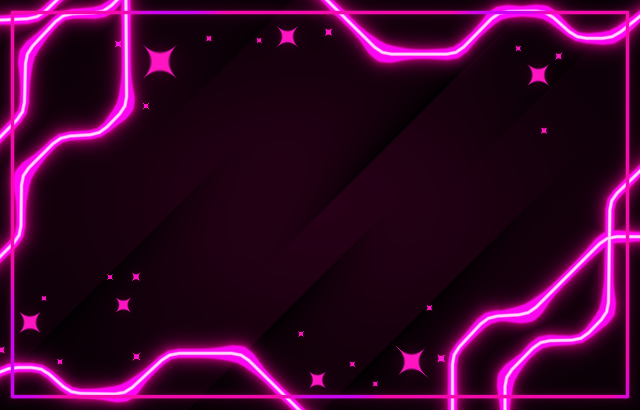
Reproduce this background procedurally as a Shadertoy shader.

```glsl
const vec2 CANVAS = vec2(7.68, 4.92);
const vec3 MAGENTA = vec3(0.98, 0.02, 0.94);
const vec3 PINK = vec3(0.96, 0.04, 0.68);

vec2 hash2(vec2 p) {
    vec3 q = fract(p.xyx * vec3(0.1031, 0.1030, 0.0973));
    q += dot(q, q.yzx + 33.33);
    return fract((q.xx + q.yz) * q.zy);
}

float segment(vec2 p, vec2 a, vec2 b) {
    vec2 ap = p - a, ab = b - a;
    return length(ap - ab * clamp(dot(ap, ab) / dot(ab, ab), 0.0, 1.0));
}

// Rounded path; z swells the tube at a corner. Returns core and tube distance.
vec2 neonPath(vec2 p, vec3 v[9]) {
    float d = 1e3, swell = 0.0;
    vec2 start = v[0].xy;
    for (int i = 1; i < 8; i++) {
        vec2 corner = v[i].xy;
        vec2 enter = corner - 0.12 * normalize(corner - v[i - 1].xy);
        vec2 leave = corner + 0.12 * normalize(v[i + 1].xy - corner);
        vec2 middle = 0.25 * (enter + leave) + 0.5 * corner;
        d = min(d, segment(p, start, enter));
        d = min(d, min(segment(p, enter, middle), segment(p, middle, leave)));
        vec2 away = p - corner;
        swell = max(swell, v[i].z * exp(-dot(away, away) / 0.06));
        start = leave;
    }
    d = min(d, segment(p, start, v[8].xy));
    return vec2(d, d - swell);
}

// Shadow beside a diagonal edge, on the side given by the sign.
float edgeShadow(float across, float side, float strength, float px) {
    float d = across * side;
    return strength * smoothstep(-px, px, d) * exp(-max(d, 0.0) / 0.42);
}

vec3 panels(vec2 p, float px) {
    float s = p.x + CANVAS.y - p.y, t = p.x + p.y;
    vec2 q = (p - CANVAS * 0.5) / CANVAS;
    vec3 col = mix(vec3(0.022, 0.0, 0.014), vec3(0.145, 0.0, 0.085), exp(-dot(q, q) * 5.5));
    float light = 1.0;
    light *= 1.0 - edgeShadow(s - 3.50, -1.0, 0.7 * smoothstep(4.5, 8.0, t), px);
    light *= 1.0 - edgeShadow(s - 4.60, 1.0, 0.8 - 0.8 * smoothstep(2.5, 6.8, t), px);
    light *= 1.0 - edgeShadow(s - 6.40, -1.0, 0.95 * smoothstep(4.4, 8.2, t), px);
    light *= 1.0 - edgeShadow(s - 7.17, 1.0, 0.9 - 0.9 * smoothstep(4.5, 7.6, t), px);
    light *= 1.0 - edgeShadow(s - 7.65, -1.0, 0.8 * smoothstep(8.0, 11.5, t), px);
    light *= 1.0 - edgeShadow(s - 8.80, 1.0, 0.9 - 0.9 * smoothstep(6.5, 10.8, t), px);
    return col * light;
}

// Four-pointed star with diagonal rays: x is the shape, y its halo.
vec2 sparkle(vec2 p, float size, float px) {
    vec2 r = abs(vec2(p.x + p.y, p.x - p.y)) * 0.7071;
    float ray = sqrt(r.x) + sqrt(r.y);
    float shape = 1.0 - smoothstep(size * 0.65, size + px, ray * ray);
    return vec2(shape, exp(-length(p) / size * 4.0));
}

vec3 addSparkles(vec3 col, vec2 p, float px) {
    vec3 anchors[7] = vec3[7](
        vec3(1.92, 4.18, 0.36), vec3(3.45, 4.48, 0.22), vec3(6.46, 4.02, 0.24),
        vec3(0.36, 1.05, 0.24), vec3(1.48, 1.26, 0.17), vec3(4.94, 0.58, 0.29),
        vec3(3.81, 0.36, 0.19));
    vec2 sum = vec2(0.0);
    for (int i = 0; i < 7; i++) {
        sum += sparkle(p - anchors[i].xy, anchors[i].z, px);
        // Small companions scattered around each large star
        for (int j = 0; j < 3; j++) {
            vec2 h = hash2(vec2(i, j) + 3.0);
            float angle = 2.1 * float(j) + 1.5 * h.x + float(i);
            vec2 offset = (0.32 + 0.4 * h.y) * vec2(cos(angle), sin(angle));
            sum += sparkle(p - anchors[i].xy - offset, 0.06 + 0.04 * h.x, px);
        }
    }
    col += vec3(0.45, 0.0, 0.28) * sum.y;
    return mix(col, vec3(1.0, 0.08, 0.76), min(sum.x, 1.0));
}

void mainImage(out vec4 fragColor, in vec2 fragCoord) {
    vec2 p = fragCoord / iResolution.xy * CANVAS;
    float px = CANVAS.x / iResolution.x;
    vec3 col = addSparkles(panels(p, px), p, px);

    // Neon circuits: left pair, top, right pair, bottom
    vec2 d = neonPath(p, vec3[9](vec3(-0.2, 3.07, 0), vec3(0.29, 3.57, 0), vec3(0.31, 4.28, 0.05),
        vec3(0.75, 4.75, 0), vec3(1.25, 4.77, 0.02), vec3(2.0, 5.5, 0), vec3(1.3, 5.5, 0),
        vec3(0.45, 4.70, 0), vec3(-0.2, 4.67, 0)));
    d = min(d, neonPath(p, vec3[9](vec3(-0.2, 1.64, 0), vec3(0.25, 2.09, 0), vec3(0.26, 2.82, 0.06),
        vec3(0.72, 3.28, 0), vec3(1.2, 3.31, 0), vec3(1.52, 3.64, 0.06), vec3(1.51, 5.1, 0),
        vec3(1.51, 6, 0), vec3(1.51, 7, 0))));
    d = min(d, neonPath(p, vec3[9](vec3(3.72, 5.12, 0), vec3(4.58, 4.27, 0.07), vec3(5.48, 4.27, 0.02),
        vec3(5.98, 4.78, 0.03), vec3(6.55, 4.79, 0.03), vec3(6.92, 4.46, 0), vec3(7.35, 4.46, 0.03),
        vec3(7.9, 4.9, 0), vec3(8.4, 5.3, 0))));
    d = min(d, neonPath(p, vec3[9](vec3(7.9, 3.08, 0), vec3(7.32, 2.52, 0), vec3(7.30, 1.17, 0.05),
        vec3(6.98, 0.84, 0), vec3(6.48, 0.83, 0.02), vec3(6.06, 0.40, 0.06), vec3(6.06, -0.3, 0),
        vec3(6.06, -1, 0), vec3(6.06, -2, 0))));
    d = min(d, neonPath(p, vec3[9](vec3(8.9, 2.08, 0), vec3(8, 2.08, 0), vec3(7.28, 2.08, 0.03),
        vec3(6.35, 1.15, 0.07), vec3(5.85, 1.12, 0.02), vec3(5.43, 0.67, 0), vec3(5.43, -0.3, 0),
        vec3(5.43, -1, 0), vec3(5.43, -2, 0))));
    d = min(d, neonPath(p, vec3[9](vec3(-0.2, 0.35, 0), vec3(0.1, 0.51, 0), vec3(0.5, 0.51, 0),
        vec3(0.85, 0.2, 0), vec3(1.5, 0.19, 0.06), vec3(2.03, 0.68, 0), vec3(2.9, 0.68, 0.06),
        vec3(4.3, -0.7, 0), vec3(5, -1.4, 0))));
    col += vec3(0.75, 0.0, 0.48) * exp(-max(d.y - 0.035, 0.0) / 0.075);
    col = mix(col, MAGENTA, 1.0 - smoothstep(0.035, 0.06 + px, d.y));
    col = mix(col, vec3(1.0, 0.84, 0.98), 1.0 - smoothstep(0.006, 0.018 + px, d.x));

    // Thin rectangular frame
    vec2 q = abs(p - vec2(3.84, 2.465)) - vec2(3.69, 2.305);
    float frame = abs(length(max(q, 0.0)) + min(max(q.x, q.y), 0.0));
    vec3 frameColor = mix(PINK, vec3(0.8, 0.02, 0.95), smoothstep(0.5, 1.0, cos(p.x * 1.6 - p.y * 0.7)));
    col += vec3(0.2, 0.0, 0.12) * exp(-frame / 0.05);
    col = mix(col, frameColor, 1.0 - smoothstep(0.018 - px * 0.5, 0.018 + px, frame));
    fragColor = vec4(min(col, 1.0), 1.0);
}
```
